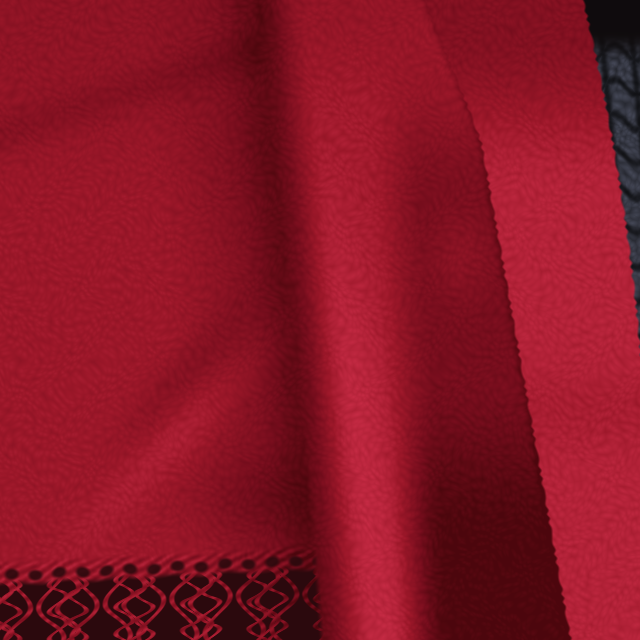
Reproduce this texture procedurally as a three.js fragment shader.

```glsl
// Folded red wool: a flat left panel, a rounded central fold and a right flap,
// with a knotted lace hem and dark quilting behind. Soft bumps shade the cloth,
// cellular noise and warped sines give the nap, and sine strands form the lace.
varying vec2 vUv;

const vec3 SHADOW = vec3(0.30, 0.025, 0.05);
const vec3 DEEP   = vec3(0.46, 0.05, 0.11);
const vec3 RED    = vec3(0.61, 0.09, 0.16);
const vec3 BRIGHT = vec3(0.78, 0.17, 0.27);
const vec3 BLACK  = vec3(0.06, 0.045, 0.05);
const vec3 SLATE  = vec3(0.23, 0.24, 0.29);
const float NAP_SCALE = 105.0;
const float NAP_DEPTH = 0.42;
const float EDGE_SOFT = 0.0025;
const float LACE_PITCH = 0.104;
const float HOLE_PITCH = 0.037;
const float CORD = 0.0045;
const float TAU = 6.28318;

float bump(float x, float center, float width) {
  float d = (x - center) / width;
  return exp(-d * d);
}

float fall(float a, float b, float x) { return 1.0 - smoothstep(a, b, x); }

vec2 hash2(vec2 p) {
  return fract(sin(vec2(dot(p, vec2(127.1, 311.7)), dot(p, vec2(269.5, 183.3)))) * 43758.5);
}

float cellular(vec2 p) {
  vec2 cell = floor(p), f = fract(p);
  float nearest = 2.0;
  for (int j = -1; j <= 1; j++)
    for (int i = -1; i <= 1; i++) {
      vec2 o = vec2(float(i), float(j));
      nearest = min(nearest, length(o + hash2(cell + o) - f));
    }
  return nearest;
}

// Woven nap: speckled cells crossed by wavering diagonal ribs
float nap(vec2 p) {
  vec2 warp = 0.006 * sin(p.yx * vec2(61.0, 47.0) + 3.0 * sin(p * 23.0));
  vec2 q = p + warp;
  float ribs = sin(dot(q, vec2(210.0, 390.0)) + 2.0 * sin(q.x * 130.0));
  return (0.5 - cellular(q * NAP_SCALE)) + 0.17 * ribs;
}

vec3 clothColor(float tone) {
  vec3 c = mix(SHADOW, DEEP, clamp(tone, 0.0, 1.0));
  c = mix(c, RED, clamp(tone - 1.0, 0.0, 1.0));
  return mix(c, BRIGHT, clamp(tone - 2.0, 0.0, 1.3));
}

float leftTone(vec2 p, float d) {
  float diagonal = p.y - 0.08 - 0.97 * p.x;
  float tone = 1.95 - 0.35 * smoothstep(0.6, 1.0, p.y);
  tone -= 0.4 * bump(p.y - 0.33 * p.x, 0.79, 0.035);
  tone -= 0.75 * fall(0.02, 0.21, d) * (0.45 + 0.55 * fall(0.7, 0.95, p.y));
  tone -= 0.75 * bump(d, 0.0, 0.045);
  tone -= 0.5 * bump(diagonal, 0.055, 0.05) * bump(p.x, 0.28, 0.09);
  tone += 0.4 * bump(diagonal, -0.035, 0.05) * bump(p.x, 0.28, 0.16);
  return tone - 0.55 * bump(p.x, 0.40, 0.12) * bump(p.y, 0.22, 0.07);
}

float rollTone(vec2 p, float d, float toFlap) {
  float shadeX = 0.665 - 0.05 * p.y;
  float shade = smoothstep(shadeX - 0.055, shadeX + 0.04, p.x) * fall(0.66, 0.96, p.y);
  float tone = 0.45 + 1.65 * smoothstep(-0.005, 0.08, d);
  tone += 0.6 * bump(p.x, 0.60 - 0.13 * p.y, 0.06) * fall(0.35, 0.9, p.y);
  tone -= shade * (1.1 + 1.0 * fall(0.15, 0.42, p.y));
  tone += 0.5 * bump(p.x, 0.72, 0.05) * bump(p.y, 0.60, 0.07);
  tone -= 0.35 * smoothstep(0.8, 1.0, p.y);
  return tone - 0.6 * bump(toFlap, 0.0, 0.007);
}

// Ogee strands with crossing inner cords under a row of small holes
vec3 lace(vec2 p, float drop, float tone) {
  float u = p.x / LACE_PITCH + 0.48;
  float x = abs(fract(u) - 0.5);
  float wave = cos(TAU * (drop - 0.076) / 0.105);
  float outer = abs(x - 0.25 - 0.19 * wave);
  float inner = abs(x - 0.15 - 0.13 * cos(TAU * drop / 0.042));
  float twist = abs(fract(u + 0.16 * sin(drop * 95.0)) - 0.5);
  float cord = min(outer, min(inner, twist)) * LACE_PITCH;
  float strand = fall(CORD * 0.45, CORD * 1.3, cord);
  float body = smoothstep(0.032, 0.043, drop);
  vec2 h = vec2((fract(p.x / HOLE_PITCH) - 0.5) * HOLE_PITCH, drop - 0.025);
  float hole = fall(0.005, 0.011, length(h * vec2(0.75, 1.0)));
  vec3 yarn = clothColor(tone - 0.15 + 0.5 * sin(drop * 420.0 + p.x * 230.0));
  vec3 gap = mix(BLACK, SHADOW, 0.45);
  return mix(mix(yarn, gap, hole * 0.9), mix(gap, yarn, strand), body);
}

vec3 quilt(vec2 p) {
  vec2 q = vec2(p.x + 0.1 * p.y, p.y + 0.012 * sin(p.x * 90.0)) / vec2(0.047, 0.054);
  vec2 f = abs(fract(q) - 0.5);
  float puff = fall(0.3, 0.49, max(f.x, f.y));
  float light = (0.4 + 0.6 * puff) * (0.9 + 0.4 * nap(p));
  return mix(BLACK, SLATE * light, fall(0.90, 0.95, p.y));
}

void main() {
  vec2 p = vUv;
  float t = 1.0 - p.y, bend = max(p.y - 0.77, 0.0);
  float fray = 0.0015 * sin(p.y * 310.0 + 2.0 * sin(p.y * 97.0));
  float foldX = 0.503 - 0.075 * p.y - 0.031 * p.y * p.y;
  float flapX = 0.892 - 0.18 * p.y - 0.23 * bend * bend / (bend + 0.02) + fray;
  float rimX = 0.911 + 0.24 * t - 0.14 * t * t + fray;
  float grain = NAP_DEPTH * nap(p);

  // Left panel and its hem
  float tone = leftTone(p, foldX - p.x) + grain;
  float drop = 0.125 + 0.05 * p.x - p.y + 0.002 * sin(p.x * 75.0);
  vec3 color = mix(clothColor(tone), lace(p, drop, tone), smoothstep(0.0, 0.012, drop));

  // Rounded fold, flap and the quilting beyond
  vec3 roll = clothColor(rollTone(p, p.x - foldX, flapX - p.x) + grain);
  color = mix(color, roll, smoothstep(-0.006, 0.006, p.x - foldX));
  float flapTone = 2.5 - 1.2 * smoothstep(0.70, 0.95, p.y) - 0.25 * bump(p.y, 0.36, 0.06);
  color = mix(color, clothColor(flapTone + grain), smoothstep(-EDGE_SOFT, EDGE_SOFT, p.x - flapX));
  color = mix(color, quilt(p), smoothstep(-EDGE_SOFT, EDGE_SOFT, p.x - rimX));
  gl_FragColor = vec4(color, 1.0);
}
```
